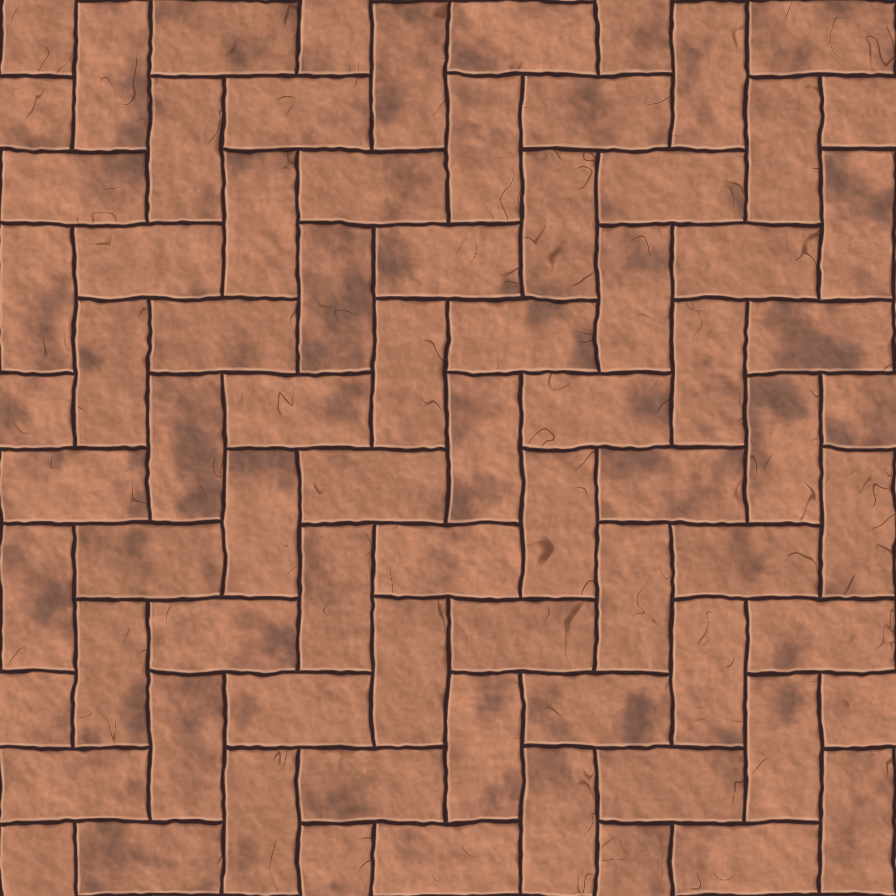
A Shadertoy shader for this texture:

```glsl
// Weathered terracotta pavers in a herringbone bond, lit from the lower left.

const float CELLS = 12.0;          // half-brick cells across the canvas
const float NO_WRAP = 4096.0;      // noise period for brick-local detail

const vec3 CLAY      = vec3(0.71, 0.485, 0.372);
const vec3 WORN_CLAY = vec3(0.61, 0.415, 0.325);
const vec3 STAIN     = vec3(0.47, 0.335, 0.285);
const vec3 LIT_EDGE  = vec3(0.85, 0.645, 0.52);
const vec3 SHADE     = vec3(0.34, 0.20, 0.14);
const vec3 JOINT     = vec3(0.19, 0.125, 0.13);

float hash(vec2 p) {
    vec3 a = fract(p.xyx * vec3(0.1031, 0.1030, 0.0973));
    a += dot(a, a.yzx + 33.33);
    return fract((a.x + a.y) * a.z);
}

// Value noise that repeats after a whole number of lattice steps.
float noise(vec2 p, float period) {
    vec2 i = floor(p), f = fract(p);
    f = f * f * (3.0 - 2.0 * f);
    vec2 lo = mod(i, period), hi = mod(i + 1.0, period);
    return mix(mix(hash(lo), hash(vec2(hi.x, lo.y)), f.x),
               mix(hash(vec2(lo.x, hi.y)), hash(hi), f.x), f.y);
}

float fbm(vec2 p) {
    float sum = 0.0, amplitude = 0.5;
    for (int octave = 0; octave < 4; octave++) {
        sum += amplitude * noise(p, NO_WRAP);
        p = 2.0 * p + 17.3;
        amplitude *= 0.5;
    }
    return sum;
}

// Slightly irregular edges, seamless over the canvas.
vec2 wobble(vec2 p) {
    vec2 broad = vec2(noise(p * 2.0, CELLS * 2.0), noise(p * 2.0 + 9.0, CELLS * 2.0));
    vec2 fine = vec2(noise(p * 9.0, CELLS * 9.0), noise(p * 9.0 + 5.0, CELLS * 9.0));
    return p + 0.055 * (broad - 0.5) + 0.022 * (fine - 0.5);
}

// Finds the brick covering p: its lower left corner and its size in cells.
void herringbone(vec2 p, out vec2 corner, out vec2 size) {
    vec2 cell = floor(p);
    float phase = mod(cell.x + cell.y + 1.0, 4.0);
    bool upright = phase < 1.5;
    bool secondHalf = mod(phase, 2.0) > 0.5;
    size = upright ? vec2(1.0, 2.0) : vec2(2.0, 1.0);
    corner = cell - (secondHalf ? size - 1.0 : vec2(0.0));
}

// Clay surface: clouds, stains, embossed relief and a few dark creases.
vec3 claySurface(vec2 q, vec2 seed, float tone, float rightGap) {
    vec2 s = q + seed;
    float cloud = fbm(s * 1.5 + 3.1) + 0.12 * (tone - 0.5);
    vec3 color = mix(CLAY, WORN_CLAY, smoothstep(0.46, 0.66, cloud));
    color = mix(color, STAIN, 0.75 * smoothstep(0.60, 0.76, cloud));

    vec2 toLight = vec2(0.022);
    float slope = fbm((s + toLight) * 3.2) - fbm((s - toLight) * 3.2);
    color *= 1.0 + 0.62 * clamp(slope, -0.3, 0.3);
    color *= 0.97 + 0.06 * noise(s * 21.0, NO_WRAP);

    vec2 bent = s * vec2(4.2, 2.6) + 1.3 * noise(s * 3.0, NO_WRAP);
    float ridge = abs(noise(bent, NO_WRAP) - 0.5);
    float patchy = noise(s * 2.3 + 40.0, NO_WRAP) + 0.22 * smoothstep(0.5, 0.0, rightGap);
    float crease = smoothstep(0.045, 0.0, ridge) * smoothstep(0.72, 0.95, patchy);
    return mix(color, SHADE, 0.65 * crease);
}

void mainImage(out vec4 fragColor, in vec2 fragCoord) {
    vec2 p = wobble(fragCoord / iResolution.y * CELLS);
    float pixel = CELLS / iResolution.y;

    vec2 corner, size;
    herringbone(p, corner, size);
    vec2 id = mod(corner, CELLS);
    vec2 seed = id * 5.0 + 2.0;
    vec2 q = p - corner;
    float tone = hash(id + 31.0);

    // Gaps to the lit (left, bottom) and shaded (right, top) sides.
    float litGap = min(q.x, q.y);
    vec2 far = size - q;
    float shadeGap = min(far.x, far.y);
    float chips = noise((q + seed) * 6.0, NO_WRAP);

    vec3 color = claySurface(q, seed, tone, far.x);
    color *= 0.96 + 0.08 * tone;

    // Soft, ragged shading towards the far sides.
    float shadeWidth = 0.05 + 0.10 * chips * chips;
    color = mix(color, SHADE, 0.62 * smoothstep(shadeWidth, 0.02, shadeGap));

    // Thin bright rim on the sides facing the light.
    float rim = smoothstep(0.068, 0.036, litGap);
    color = mix(color, LIT_EDGE, rim * (0.45 + 0.5 * chips));

    // Dark joint, wider beneath the shaded sides.
    float joint = max(1.0 - smoothstep(-pixel, pixel, litGap - 0.017),
                      1.0 - smoothstep(-pixel, pixel, shadeGap - 0.022 - 0.026 * chips));
    color = mix(color, JOINT, 0.94 * joint);

    fragColor = vec4(color, 1.0);
}
```
